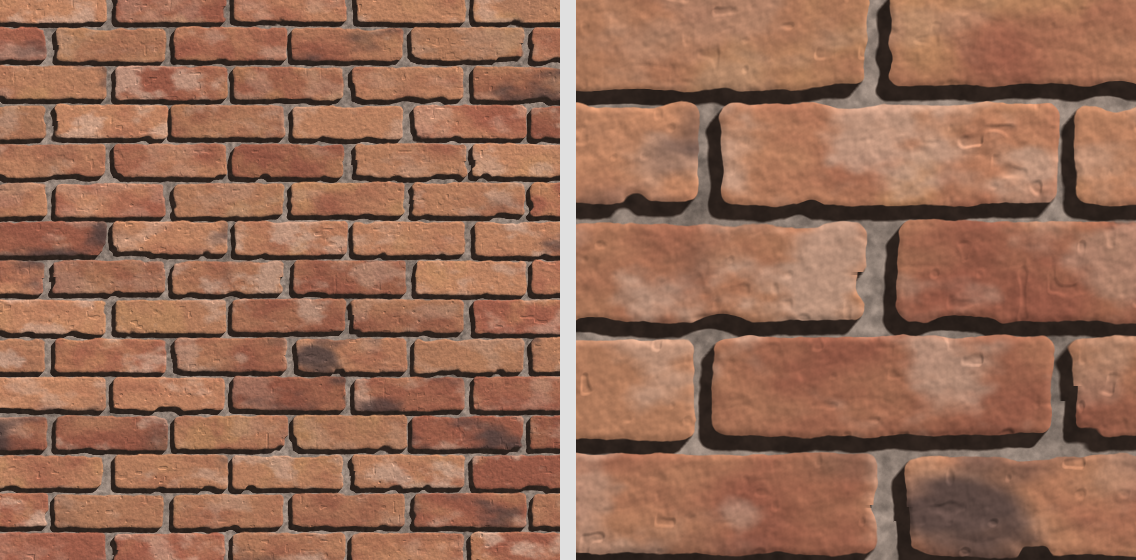
Left: the whole. Right: its middle third, enlarged.
Reproduce this texture procedurally as a WebGL 2 fragment shader.

```glsl
#version 300 es
precision highp float;
uniform vec2 u_resolution;
out vec4 fragColor;

float hash(vec2 p) {
  vec3 q = fract(p.xyx * 0.1031);
  q += dot(q, q.yzx + 33.33);
  return fract((q.x + q.y) * q.z);
}

float noise(vec2 p) {
  vec2 cell = floor(p), f = fract(p);
  f = f * f * (3.0 - 2.0 * f);
  return mix(mix(hash(cell), hash(cell + vec2(1, 0)), f.x),
             mix(hash(cell + vec2(0, 1)), hash(cell + vec2(1, 1)), f.x), f.y);
}

float fbm(vec2 p) {
  float sum = 0.0, amplitude = 0.53;
  for (int i = 0; i < 4; i++) {
    sum += amplitude * noise(p);
    p = mat2(1.6, 1.2, -1.2, 1.6) * p + 7.3;
    amplitude *= 0.5;
  }
  return sum;
}

// Signed distance to the brick of the running-bond cell around p
float brickDistance(vec2 p, out vec2 id) {
  vec2 pitch = vec2(0.2135, 0.0694);
  vec2 grid = (p - vec2(0.1966, 0.9212)) / pitch;
  id.y = floor(grid.y + 0.5);
  grid.x += 0.5 * mod(id.y, 2.0);
  id.x = floor(grid.x + 0.5);
  vec2 q = (grid - id) * pitch;

  // Hand-laid offset, tilt and size
  vec2 jitter = vec2(hash(id + 11.0), hash(id + 47.0)) - 0.5;
  q -= jitter * vec2(0.007, 0.003);
  q.y += q.x * (hash(id + 83.0) - 0.5) * 0.02;
  vec2 halfSize = vec2(0.0998 + 0.004 * jitter.y, 0.0296 + 0.001 * jitter.x);
  vec2 outside = abs(q) - halfSize + 0.008;
  float d = length(max(outside, 0.0)) + min(max(outside.x, outside.y), 0.0) - 0.008;

  // Ragged outline and broken chips, mostly along the lower edge
  d += (fbm(p * 55.0) - 0.5) * 0.0055;
  float chip = smoothstep(0.62, 0.95, noise(p * 38.0 + 5.0));
  return d + chip * (q.y < 0.0 ? 0.006 : 0.003);
}

// Relief of the fired clay: grain, ridges and small pits
float clayHeight(vec2 p) {
  float pits = smoothstep(0.80, 0.95, noise(p * 115.0 + 31.0));
  float ridges = abs(fbm(p * vec2(26.0, 48.0)) - 0.5);
  return 0.65 * fbm(p * 120.0) + 0.9 * ridges - 0.55 * pits * noise(p * 14.0);
}

vec3 brickColor(vec2 p, vec2 id) {
  float tone = hash(id + 5.0);
  vec2 local = p + id * 3.17;
  float blotch = fbm(local * vec2(13.0, 22.0));
  float warmth = smoothstep(0.25, 0.75, 0.6 * tone + 0.75 * blotch - 0.15);
  vec3 color = mix(vec3(0.57, 0.34, 0.27), vec3(0.69, 0.48, 0.36), warmth);

  // Ochre stains, pale worn skin and dark scorching
  float ochre = smoothstep(0.5, 0.75, fbm(local * 17.0 + 40.0));
  color = mix(color, vec3(0.72, 0.54, 0.37), 0.55 * ochre * hash(id + 23.0));
  float worn = smoothstep(0.48, 0.72, fbm(local * vec2(20.0, 32.0) + 9.0));
  color = mix(color, vec3(0.75, 0.61, 0.53), worn * (0.25 + 0.55 * hash(id + 61.0)));
  float scorch = smoothstep(0.50, 0.78, fbm(local * vec2(10.0, 19.0) + 71.0));
  color = mix(color, vec3(0.30, 0.24, 0.23), 0.85 * scorch * smoothstep(0.35, 0.9, hash(id + 37.0)));
  return color * (0.95 + 0.13 * hash(id + 91.0));
}

void main() {
  vec2 p = gl_FragCoord.xy / min(u_resolution.x, u_resolution.y);
  float pixel = 1.0 / min(u_resolution.x, u_resolution.y);
  vec2 id, otherId;
  float d = brickDistance(p, id);

  // Shadow cast down and left by bricks towards the light
  float lit = 1.0;
  for (int i = 1; i <= 5; i++) {
    float caster = brickDistance(p + float(i) / 5.0 * vec2(0.0075, 0.0088), otherId);
    lit = min(lit, smoothstep(-0.0008, 0.0012, caster));
  }

  // Sandy recessed mortar
  float sand = fbm(p * 170.0);
  vec3 mortar = vec3(0.53, 0.47, 0.43) * (0.62 + 0.65 * sand + 0.2 * noise(p * 20.0));
  vec3 shade = vec3(0.17, 0.13, 0.11) * (0.75 + 0.5 * sand);
  vec3 color = mix(shade, mortar, lit);

  // Clay face with relief and rounded, side-lit edges
  vec2 toLight = vec2(0.0012, 0.0018);
  float relief = clayHeight(p) - clayHeight(p + toLight);
  float slope = (brickDistance(p + toLight, otherId) - d) / length(toLight);
  float rim = smoothstep(-0.0055, 0.0, d);
  float light = 1.0 + 0.65 * relief + rim * clamp(slope, -1.0, 1.0) * 0.24;
  light += 0.10 * (noise(p * 330.0) - 0.5);
  vec3 face = brickColor(p, id) * clamp(light, 0.35, 1.4);
  color = mix(color, face, smoothstep(pixel, -pixel, d));

  fragColor = vec4(clamp(color, 0.0, 1.0), 1.0);
}
```
